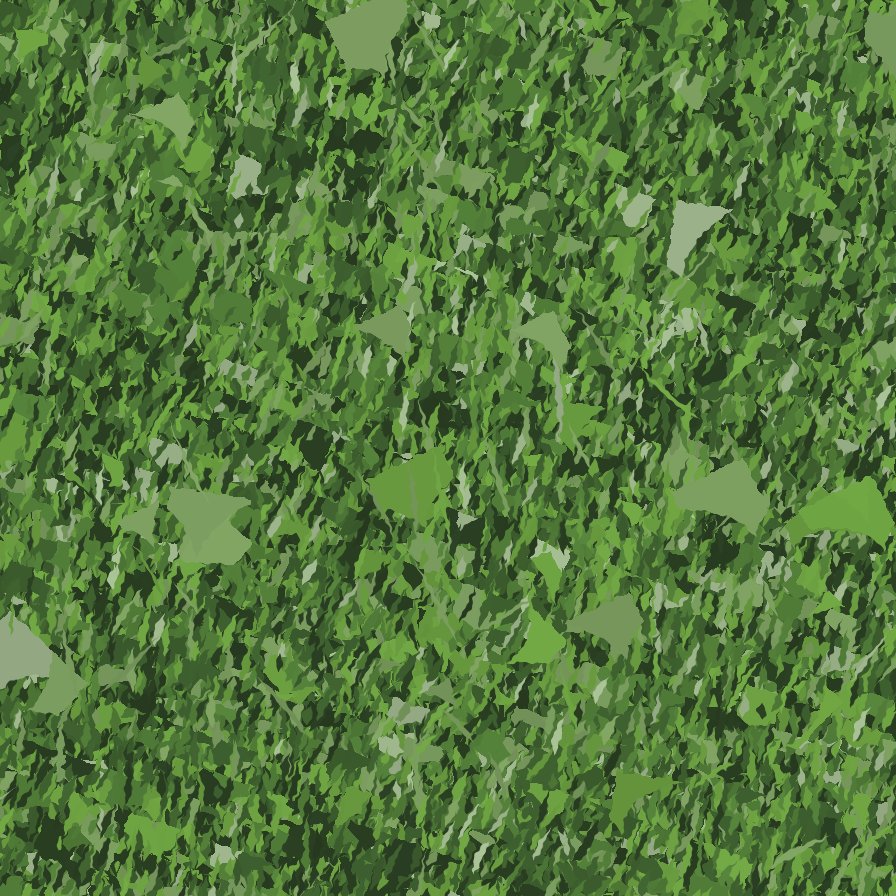
Give the GLSL for this texture, as a Shadertoy shader.

```glsl
const int LAYERS = 15;

vec4 hash4(vec3 p) {
    vec4 q = fract(p.xyzx * vec4(0.1031, 0.1030, 0.0973, 0.1099));
    q += dot(q, q.wzxy + 33.33);
    return fract((q.xxyz + q.yzzw) * q.zywx);
}

mat2 rotation(float angle) {
    float c = cos(angle), s = sin(angle);
    return mat2(c, s, -s, c);
}

// Broad clumps of sun and shade, about -1 to 1
float clumps(vec2 p) {
    float broad = sin(7.0 * p.x + 2.0 * sin(6.0 * p.y + 1.0)) * sin(8.0 * p.y - 3.0 * p.x + 0.6);
    float fine = sin(21.0 * p.x + 2.0 * sin(13.0 * p.y)) * sin(25.0 * p.y + 9.0 * p.x);
    return 0.6 * broad + 0.4 * fine;
}

// Small sines that make the cut edges ragged
vec2 ragged(vec2 p) {
    vec2 a = sin(p.yx * vec2(310.0, 270.0) + 2.0 * sin(p * 190.0));
    vec2 b = sin(p.yx * vec2(640.0, 590.0) + p * 230.0);
    return p + 0.0010 * a + 0.0005 * b;
}

// Flat steps from deep shade to dry tips
vec3 grassColor(float tone) {
    if (tone < 0.23) return vec3(0.16, 0.24, 0.13);
    if (tone < 0.48) return vec3(0.24, 0.37, 0.18);
    if (tone < 0.71) return vec3(0.32, 0.49, 0.22);
    if (tone < 0.90) return vec3(0.42, 0.62, 0.25);
    if (tone < 0.98) return vec3(0.48, 0.61, 0.37);
    return vec3(0.62, 0.71, 0.55);
}

// Coverage of one curved, tapering blade centred on the origin
float bladeMask(vec2 p, float halfLength, float halfWidth, float bend, float blur) {
    float v = p.y / halfLength;
    float side = abs(p.x - bend * (v * v - 0.4));
    float edge = halfWidth * (1.0 - v * v) * (1.0 - 0.35 * v);
    return smoothstep(blur, -blur, side - edge);
}

// One grid of jittered blades painted over the colour below
vec3 addBlades(vec3 color, vec2 p, vec2 cell, float width, float lean,
               float seed, float keep, float minTone, float lift, float blur) {
    mat2 turn = rotation(lean);
    vec2 q = turn * p;
    vec2 home = floor(q / cell);
    for (int y = -1; y <= 1; y++)
    for (int x = -1; x <= 1; x++) {
        vec2 id = home + vec2(x, y);
        vec4 shape = hash4(vec3(id, seed));
        vec4 look = hash4(vec3(id + 57.0, seed + 31.0));
        if (look.w > keep) continue;

        vec2 center = (id + shape.xy) * cell;
        vec2 ground = center * turn;
        float swing = 0.5 * (shape.z - 0.5) + 0.18 * sin(9.0 * ground.x + 7.0 * ground.y);
        vec2 local = rotation(swing) * (q - center);
        float halfLength = cell.y * mix(0.22, 0.68, shape.w);
        float halfWidth = width * mix(0.65, 1.25, look.x);
        float bend = 0.006 * (look.y - 0.5);
        float mask = bladeMask(local, halfLength, halfWidth, bend, blur);

        float tone = mix(minTone, 1.0, look.z);
        tone += (lift + 0.75 * clumps(ground)) * tone * (1.0 - tone);
        vec3 tint = grassColor(tone) * mix(0.92, 1.08, look.y);
        color = mix(color, tint, mask);
    }
    return color;
}

void mainImage(out vec4 fragColor, in vec2 fragCoord) {
    vec2 p = ragged(fragCoord / iResolution.y);
    float blur = 0.7 / iResolution.y;
    vec3 color = grassColor(0.0);

    // Turf, from shaded roots to lit tips
    for (int i = 0; i < LAYERS; i++) {
        float seed = float(i) + 1.0;
        vec4 h = hash4(vec3(seed, 7.0, 3.0));
        float depth = seed / float(LAYERS);
        float size = mix(0.8, 1.2, h.x);
        float lean = 0.22 + 1.1 * (h.y - 0.5);
        color = addBlades(color, p + h.zw, size * vec2(0.016, 0.040), size * 0.0044,
                          lean, seed, 1.0, 0.0, 1.5 * (depth - 0.82), blur);
    }

    // Sparse long dry stalks
    for (int i = 0; i < 3; i++) {
        float lean = 0.75 - 0.6 * float(i);
        color = addBlades(color, p, vec2(0.030, 0.080), 0.0030, lean,
                          40.0 + float(i), 0.06, 0.85, 0.0, blur);
    }
    fragColor = vec4(color, 1.0);
}
```
